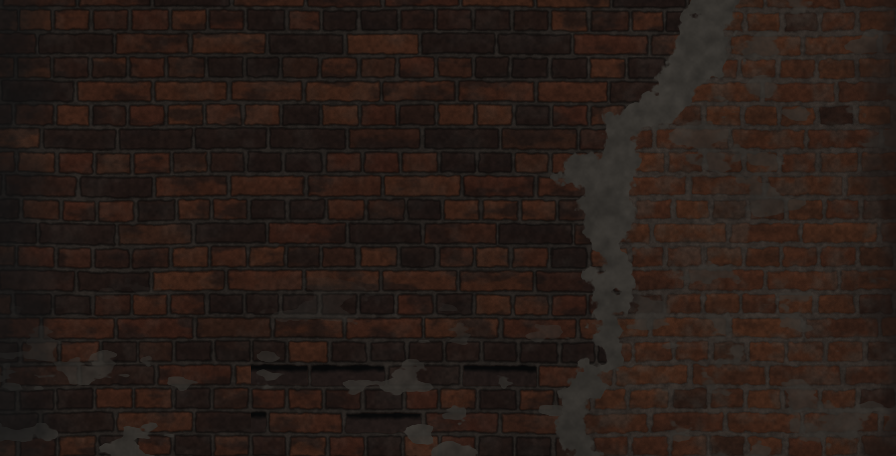
This texture is drawn by a WebGL 1 fragment shader. Its source:

```glsl
precision highp float;

uniform vec2 u_resolution;

const float ROWS = 19.3;
const float ROW_OFFSET = 0.4;
const float LONG_BRICK = 0.1675;

const vec3 RED_BRICK = vec3(0.165, 0.092, 0.068);
const vec3 ORANGE_BRICK = vec3(0.210, 0.126, 0.084);
const vec3 BURNT_BRICK = vec3(0.086, 0.066, 0.060);
const vec3 OLD_MORTAR = vec3(0.138, 0.122, 0.110);
const vec3 PALE_MORTAR = vec3(0.178, 0.156, 0.140);
const vec3 PLASTER = vec3(0.188, 0.177, 0.162);
const vec3 SOOT = vec3(0.060, 0.062, 0.064);

float hash(vec2 p) {
  vec3 q = fract(p.xyx * 0.1031);
  q += dot(q, q.yzx + 33.33);
  return fract((q.x + q.y) * q.z);
}

float noise(vec2 p) {
  vec2 i = floor(p);
  vec2 f = fract(p);
  f = f * f * (3.0 - 2.0 * f);
  float low = mix(hash(i), hash(i + vec2(1.0, 0.0)), f.x);
  float high = mix(hash(i + vec2(0.0, 1.0)), hash(i + 1.0), f.x);
  return mix(low, high, f.y);
}

float fbm(vec2 p) {
  float sum = 0.0;
  float weight = 0.533;
  for (int i = 0; i < 4; i++) {
    sum += weight * noise(p);
    p = p * 2.03 + 17.3;
    weight *= 0.5;
  }
  return sum;
}

float roundBox(vec2 p, vec2 halfSize, float radius) {
  vec2 q = abs(p) - halfSize + radius;
  return length(max(q, 0.0)) + min(max(q.x, q.y), 0.0) - radius;
}

// Horizontal place of the ragged plaster band at a given depth from the top
float seamX(float depth) {
  float bulge = 0.05 * exp(-pow((depth - 0.66) / 0.12, 2.0));
  return 1.57 - 0.26 * smoothstep(0.08, 0.40, depth) + bulge
       - 0.06 * smoothstep(0.74, 0.95, depth);
}

// Alternating courses: x = start offset, y = brick length
vec2 courseLayout(float row) {
  float isLong = mod(row, 2.0);
  float shift = mod(row, 4.0) < 1.5 ? 0.085 : 0.005;
  float jitter = 0.018 * (hash(vec2(row, 5.0)) - 0.5);
  return vec2(mix(0.041, shift, isLong) + jitter, LONG_BRICK * mix(0.5, 1.0, isLong));
}

vec3 brickColor(vec2 id, vec2 p, float newer, float isLong) {
  float tone = hash(id + 3.7);
  float burnt = smoothstep(0.42, 0.85, hash(id + 21.1) + 0.14 * (1.0 - isLong) - 0.42 * newer);
  vec3 color = mix(RED_BRICK, ORANGE_BRICK, clamp(tone * 0.75 + newer * 0.45, 0.0, 1.0));
  color = mix(color, BURNT_BRICK, burnt * 0.85);
  float stain = smoothstep(0.48, 0.72, fbm(p * vec2(14.0, 30.0) + id * 3.1));
  color = mix(color, BURNT_BRICK, stain * mix(0.65, 0.25, newer));
  float dust = smoothstep(0.42, 0.75, fbm(p * 24.0 + 40.0));
  return mix(color, PLASTER, dust * mix(0.18, 0.45, newer));
}

void main() {
  vec2 p = gl_FragCoord.xy / u_resolution.y;
  float pixel = 1.0 / u_resolution.y;
  float width = u_resolution.x * pixel;
  float depth = 1.0 - p.y;
  float grain = fbm(p * 110.0);
  float ragged = fbm(p * 13.0 + 8.0) - 0.5;

  // Newer masonry lies right of the seam
  float side = p.x - seamX(depth) + ragged * 0.12;
  float newer = smoothstep(-0.01, 0.05, side);

  // Courses and bricks
  float course = depth * ROWS - ROW_OFFSET + 0.14 * (noise(p * vec2(4.0, 2.0)) - 0.5);
  float row = floor(course);
  float isLong = mod(row, 2.0);
  vec2 layout = courseLayout(row);
  float along = (p.x - layout.x + 0.014 * (noise(vec2(p.x * 8.0, row * 7.3)) - 0.5)) / layout.y;
  vec2 id = vec2(floor(along), row);
  vec2 local = vec2((fract(along) - 0.5) * layout.y, (fract(course) - 0.5) / ROWS);
  float chip = (fbm(p * 55.0) - 0.5) * mix(0.007, 0.011, newer);
  float gap = mix(0.0036, 0.0048, newer) + 0.0015 * hash(id + 9.0);
  vec2 halfSize = vec2(layout.y, 1.0 / ROWS) * 0.5 - gap;
  float edge = roundBox(local, halfSize, 0.004) + chip;
  float brick = 1.0 - smoothstep(-pixel, pixel, edge);

  // Mortar with dark crevices around each brick
  vec3 color = mix(OLD_MORTAR, PALE_MORTAR, newer) * (0.75 + 0.5 * grain);
  vec3 face = brickColor(id, p, newer, isLong) * (0.78 + 0.44 * grain);
  face *= 1.0 + 0.12 * smoothstep(0.0, 0.02, -local.y);
  color = mix(color, face, brick);
  float crevice = 1.0 - smoothstep(0.0, 0.0025 + pixel, abs(edge));
  color *= 1.0 - crevice * mix(0.38, 0.15, newer);

  // Hollows where lower bricks have fallen out
  float zone = step(14.5, row) * step(row, 17.5) * step(0.55, p.x) * step(p.x, 1.25);
  float hollow = zone * isLong * step(0.55, hash(id + 61.0)) * brick;
  float shade = smoothstep(-0.016, -0.004, local.y + chip);
  vec3 cavity = mix(SOOT * 0.45, BURNT_BRICK * 1.3, shade) * (0.8 + 0.4 * grain);
  color = mix(color, cavity, hollow);

  // Plaster band, smears beside it and blots low on the wall
  float bandWidth = mix(0.058, 0.036, smoothstep(0.40, 0.55, depth));
  float band = abs(side) - bandWidth - (fbm(p * 28.0) - 0.5) * 0.10;
  float cover = 1.0 - smoothstep(-0.004 - pixel, 0.004 + pixel, band);
  float smear = smoothstep(0.60, 0.66, fbm(p * vec2(12.0, 20.0) + 71.0)) * newer * 0.65;
  float low = smoothstep(0.50, 0.95, depth) * (1.0 - newer);
  float blot = smoothstep(0.69, 0.72, fbm(p * vec2(10.0, 19.0) + 33.0) + 0.06 * low) * low;
  vec3 coat = PLASTER * (0.80 + 0.40 * fbm(p * 45.0 + 2.0));
  color = mix(color, coat, max(cover, max(smear, blot * 0.9)));

  // Soot toward both ends and slow weathering
  float leftSoot = 1.0 - smoothstep(0.0, 0.17, p.x + ragged * 0.15);
  float rightSoot = smoothstep(width - 0.11, width, p.x + ragged * 0.15);
  color = mix(color, SOOT, leftSoot * 0.55);
  color = mix(color, BURNT_BRICK, rightSoot * 0.55);
  color *= 0.90 + 0.24 * fbm(p * 3.5 + 50.0);

  gl_FragColor = vec4(color, 1.0);
}
```
